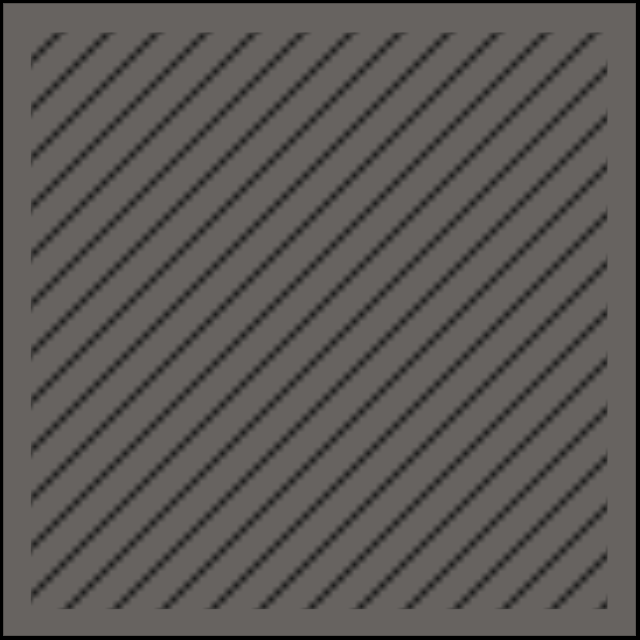
A WebGL 2 fragment shader for this pattern:

```glsl
#version 300 es
precision highp float;
// Grey square plate with a thin black rim and an inset panel of rising diagonal
// grooves. Each groove is a chain of soft beads: one cell in seven along every
// row of a coarse grid is dark, and the cells are blended bilinearly.

uniform vec2 u_resolution;
out vec4 outColor;

// Antialiased coverage of the rectangle from lo to hi.
float boxMask(vec2 p, vec2 lo, vec2 hi, float pixel) {
    vec2 inside = min(p - lo, hi - p);
    return clamp(min(inside.x, inside.y) / pixel + 0.5, 0.0, 1.0);
}

// 1 for cells on a groove, 0 elsewhere.
float grooveCell(vec2 cell) {
    float phase = mod(cell.x - cell.y - 5.0 + 0.5, 7.0);
    return 1.0 - step(1.0, phase);
}

// Bilinear blend of the four nearest cells.
float grooveDepth(vec2 grid) {
    vec2 base = floor(grid - 0.5);
    vec2 blend = fract(grid - 0.5);
    float depth = 0.0;
    for (int j = 0; j < 2; j++) {
        for (int i = 0; i < 2; i++) {
            vec2 corner = vec2(i, j);
            vec2 weight = mix(1.0 - blend, blend, corner);
            depth += weight.x * weight.y * grooveCell(base + corner);
        }
    }
    return depth;
}

void main() {
    float side = min(u_resolution.x, u_resolution.y);
    vec2 uv = (gl_FragCoord.xy - 0.5 * u_resolution) / side + 0.5;
    float pixel = 1.0 / side;

    vec3 plateGrey = vec3(0.405, 0.39, 0.378);
    vec3 grooveDark = vec3(0.10, 0.10, 0.098);

    // Grooves, clipped sharply to the inset panel
    vec2 grid = (uv - 0.0482) / 0.010854 + vec2(-0.09, 0.09);
    float panel = boxMask(uv, vec2(0.0482), vec2(0.9492), pixel);
    vec3 color = mix(plateGrey, grooveDark, grooveDepth(grid) * panel);

    // Black rim, slightly thicker on the right and bottom
    color *= boxMask(uv, vec2(0.005, 0.0065), vec2(0.9935, 0.995), pixel);

    outColor = vec4(color, 1.0);
}
```
